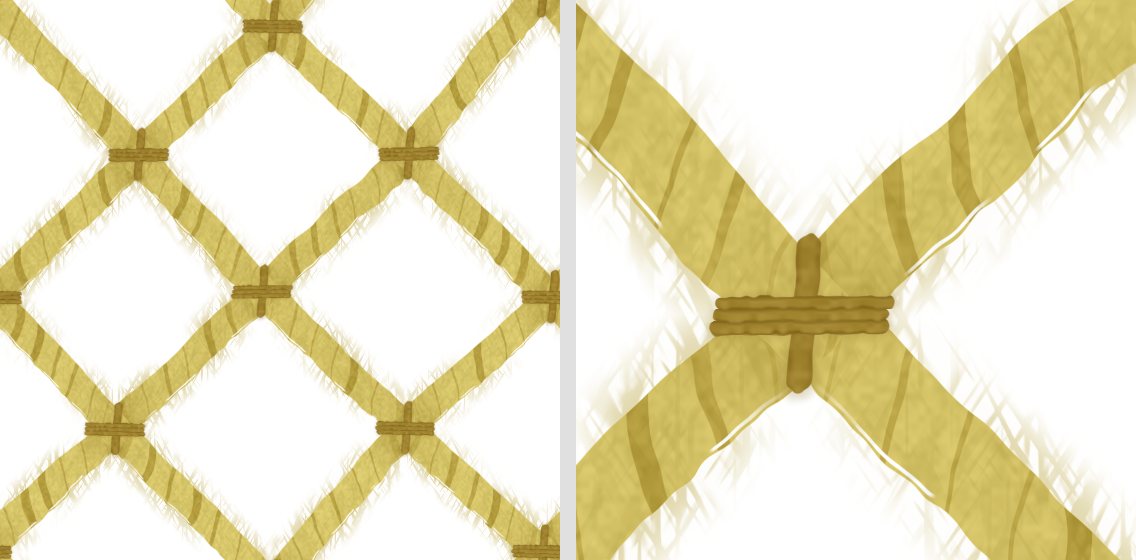
Left, the full canvas; right, a detail of the centre.
Write a Shadertoy shader that draws this pattern.

```glsl
// Seamless diamond lattice of straw-coloured banded rope, lashed with cord at each crossing.
#define GRID vec2(2.0, 4.0)     // knots across, knot rows down
#define HALF_WIDTH 0.0275       // rope half width
#define BANDS 7.0               // bands along each rope piece
#define FUZZ_REACH 0.034        // how far stray hairs spread
#define FUZZ_ALPHA 0.42
#define STRAW vec3(0.86, 0.79, 0.43)
#define SHADE vec3(0.75, 0.67, 0.31)
#define BAND vec3(0.71, 0.62, 0.25)
#define CORD vec3(0.63, 0.52, 0.19)
#define GROOVE vec3(0.51, 0.40, 0.11)
#define PI 3.14159265

float hash(vec2 p) {
    vec3 q = fract(vec3(p.xyx) * 0.1031);
    q += dot(q, q.yzx + 33.33);
    return fract((q.x + q.y) * q.z);
}

// Value noise that wraps after a whole number of cells
float noise(vec2 p, vec2 period) {
    vec2 c = floor(p), f = fract(p);
    f = f * f * (3.0 - 2.0 * f);
    vec2 a = mod(c, period), b = mod(c + 1.0, period);
    return mix(mix(hash(a), hash(vec2(b.x, a.y)), f.x),
               mix(hash(vec2(a.x, b.y)), hash(b), f.x), f.y);
}

float wrapNoise(vec2 uv, float cells) {
    return noise(uv * cells, vec2(cells));
}

// Knot centre: staggered lattice with a periodic uneven sway
vec2 knotAt(vec2 id) {
    float a = 0.5 * PI * id.y, c = cos(a), s = sin(a), side = cos(PI * id.x);
    vec2 sway = vec2(-0.023 - 0.012 * s - 0.009 * side * (c + s),
                     -0.021 + 0.005 * (c + s) + side * (0.006 + 0.018 * c + 0.007 * cos(2.0 * a)));
    return vec2(id.x + 0.5 * mod(id.y, 2.0), id.y) / GRID + sway;
}

float cover(float d, float blur) {
    return 1.0 - smoothstep(-blur, blur, d);
}

float capsule(vec2 p, vec2 halfSpan, float radius) {
    return length(p - clamp(p, -halfSpan, halfSpan)) - radius;
}

// Crossed layers of thin strokes along whole-number slopes
float hairs(vec2 uv) {
    float sum = 0.0;
    for (int k = 0; k < 5; k++) {
        vec2 dir = vec2(float(k) - 2.0, 3.0 - mod(float(k), 2.0));
        vec2 cells = vec2(9.0, 88.0);
        vec2 st = vec2(dot(uv, dir), dot(uv, vec2(-dir.y, dir.x))) * cells;
        sum += smoothstep(0.66, 0.92, noise(st, cells));
    }
    return min(sum, 1.0);
}

// Slanted bands of uneven width; q runs 0..1 along the rope, v across
float bands(float q, float v, float seed, float span, float aa) {
    float x = q * BANDS - 0.55 * v * BANDS / span;
    float k = floor(x);
    float r = hash(vec2(k + 20.0, seed)), w = hash(vec2(seed + 7.0, k + 31.0));
    float bend = (r - 0.35) * 0.22 * (v * v / (HALF_WIDTH * HALF_WIDTH) - 0.5);
    float d = abs(x - k - 0.5 - (w - 0.5) * 0.25 - bend) * span / BANDS;
    float halfBand = mix(0.0018, 0.0082, smoothstep(0.25, 0.75, r));
    return cover(d - halfBand * (1.0 + 6.0 * v), aa) * mix(0.65, 1.0, r);
}

void mainImage(out vec4 fragColor, in vec2 fragCoord) {
    vec2 uv = fragCoord / iResolution.xy;
    float aa = 0.9 / min(iResolution.x, iResolution.y);
    float patches = wrapNoise(uv, 13.0);
    float rough = wrapNoise(uv, 70.0) - 0.5;
    float grain = wrapNoise(uv, 230.0) - 0.5;
    float wisps = hairs(uv);
    vec2 warped = uv + 0.007 * (vec2(patches, wrapNoise(uv + 0.37, 17.0)) - 0.5)
                     + 0.003 * (vec2(wrapNoise(uv + 0.61, 48.0), rough + 0.5) - 0.5);
    vec2 home = floor(uv * GRID);

    // Ropes, right-leaning layer first
    vec3 rope = STRAW;
    float nearest = 1.0;
    for (int layer = 0; layer < 2; layer++)
    for (int j = -2; j <= 2; j++)
    for (int i = -1; i <= 2; i++) {
        float lean = 1.0 - 2.0 * float(layer);
        vec2 id = home + vec2(i, j);
        vec2 a = knotAt(id);
        vec2 b = knotAt(id + vec2(mod(id.y, 2.0) - float(layer), 1.0));
        float span = length(b - a);
        vec2 along = (b - a) / span, rel = warped - a;
        float t = dot(rel, along), v = dot(rel, lean * vec2(-along.y, along.x));
        float d = length(vec2(t - clamp(t, 0.0, span), v)) - HALF_WIDTH - 0.0025 * rough;
        nearest = min(nearest, d);
        if (d > 0.01) continue;
        vec2 wrapId = mod(id, GRID);
        float seed = wrapId.x + 2.0 * wrapId.y + 8.0 * float(layer) + 3.0;
        float ends = smoothstep(0.09, 0.025, min(t, span - t));
        float dim = ends * mix(0.6, 0.25, float(layer)) + 0.35 * hash(vec2(seed, 5.0)) * patches;
        vec3 tone = mix(STRAW, SHADE, clamp(dim, 0.0, 0.8));
        tone = mix(tone, BAND, bands(t / span, v, seed, span, aa) * (1.0 - 0.4 * ends));
        float dash = cover(abs(v + 0.9 * HALF_WIDTH) - 0.0011, aa) * smoothstep(0.48, 0.62, wrapNoise(uv, 37.0));
        tone = mix(tone, vec3(1.0), dash * (1.0 - ends));
        rope = mix(rope, tone, cover(d, aa));
    }

    // White ground, stray hairs, then rope
    float fade = smoothstep(FUZZ_REACH, 0.0, nearest) * smoothstep(0.15, 0.75, patches);
    vec3 col = mix(vec3(1.0), SHADE, FUZZ_ALPHA * fade * (wisps + 0.06));
    rope += 0.05 * grain + 0.025 * rough - 0.03 * wisps;
    col = mix(col, rope, cover(nearest, aa));

    // Cord lashings: upright below, ribbed crossbar on top
    for (int j = -1; j <= 2; j++)
    for (int i = -1; i <= 2; i++) {
        vec2 id = home + vec2(i, j), p = uv - knotAt(id);
        if (max(abs(p.x), abs(p.y)) > 0.08) continue;
        float tilt = hash(mod(id, GRID) + 11.0) - 0.5;
        p += 0.002 * vec2(rough, grain);
        vec2 up = p - vec2(0.08 * (p.y + 0.02) + 0.002 * tilt, 0.001);
        vec2 bar = p + vec2(0.0, 0.06 * tilt * p.x);
        float upright = capsule(up, vec2(0.0, 0.040), 0.0072);
        float strand = clamp(floor(bar.y / 0.0072 + 0.5), -1.0, 1.0);
        float reach = 0.047 + 0.004 * hash(vec2(strand + 4.0, floor(bar.x * 9.0) + 9.0 + tilt));
        float crossbar = capsule(bar - vec2(0.0, 0.0072 * strand), vec2(reach, 0.0), 0.0042);
        float shadow = min(upright, crossbar) - 0.003 * smoothstep(0.0, -0.04, p.y);
        col = mix(col, GROOVE, 0.28 * cover(shadow, 0.006));
        float upRib = smoothstep(0.35, 1.0, abs(up.x) / 0.0072);
        col = mix(col, mix(CORD, GROOVE, 0.45 * upRib) + 0.08 * grain, cover(upright, aa));
        float rib = smoothstep(0.4, 1.0, abs(bar.y - 0.0072 * strand + 0.0012 * rough) / 0.0038);
        col = mix(col, mix(CORD, GROOVE, 0.75 * rib) + 0.08 * grain, cover(crossbar, aa));
    }
    fragColor = vec4(clamp(col, 0.0, 1.0), 1.0);
}
```
